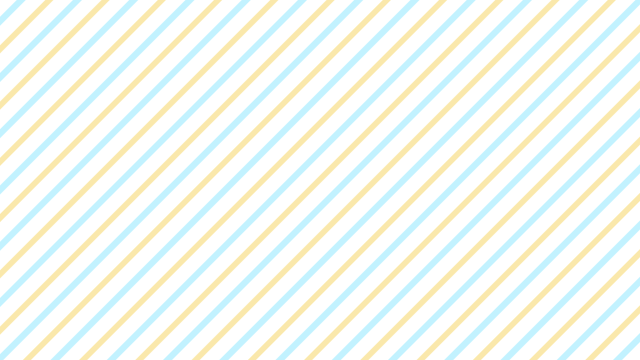
Give the GLSL for this pattern, as a WebGL 1 fragment shader.

```glsl
precision highp float;

uniform vec2 u_resolution;

// Repeats per canvas height, measured along a horizontal line.
const float REPEATS = 6.4;

// Centres and widths as fractions of one repeat.
const float BLUE_CENTRE = 0.3778;
const float BLUE_WIDTH = 0.160;
const float YELLOW_CENTRE = 0.8778;
const float YELLOW_WIDTH = 0.144;

const vec3 PAPER = vec3(1.0);
const vec3 BLUE = vec3(0.76, 0.95, 1.0);
const vec3 YELLOW = vec3(0.98, 0.91, 0.67);

// Coverage of a stripe that recurs once per unit of t.
float stripe(float t, float centre, float width, float softness) {
    float offset = abs(fract(t - centre + 0.5) - 0.5);
    return smoothstep(-softness, softness, 0.5 * width - offset);
}

void main() {
    vec2 p = gl_FragCoord.xy / u_resolution.y;

    // Coordinate across the rising 45 degree stripes, from the top left corner.
    float t = (p.x + 1.0 - p.y) * REPEATS;
    float pixel = REPEATS / u_resolution.y;

    vec3 colour = PAPER;
    colour = mix(colour, BLUE, stripe(t, BLUE_CENTRE, BLUE_WIDTH, pixel));
    colour = mix(colour, YELLOW, stripe(t, YELLOW_CENTRE, YELLOW_WIDTH, pixel));

    gl_FragColor = vec4(colour, 1.0);
}
```
